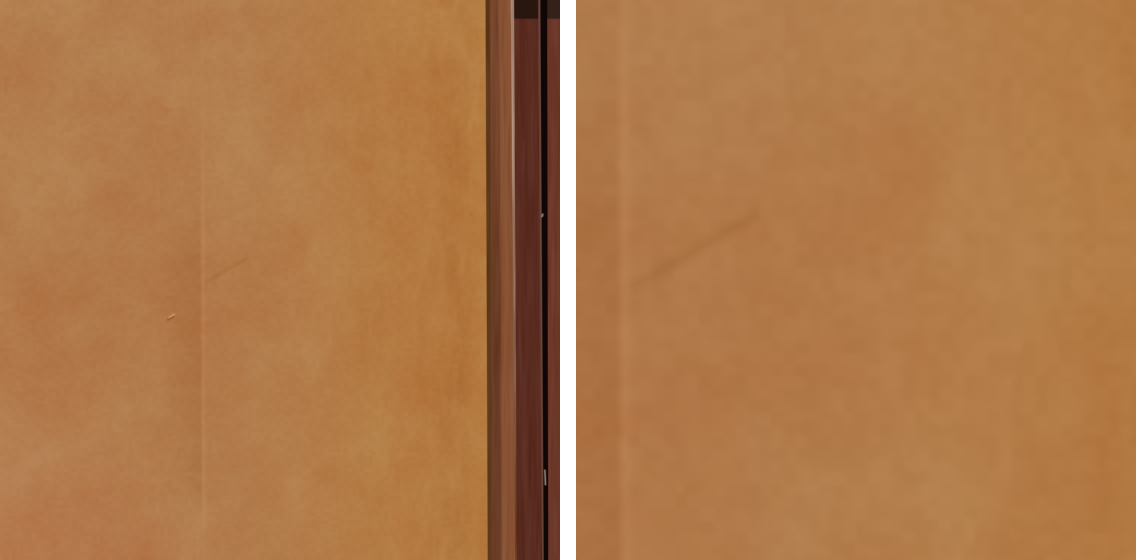
Left, the full canvas; right, a detail of the centre.
Give the GLSL for this texture, as a Shadertoy shader.

```glsl
// A mottled tan wall beside a door frame of narrow vertical wood strips.
// Layered smooth cellular noise tints the wall; the strips are painted
// left to right, each over the last, along slightly tilted soft edges.

const vec3 TAN_LIGHT  = vec3(0.708, 0.512, 0.325);
const vec3 TAN_ORANGE = vec3(0.685, 0.450, 0.265);
const vec3 OLIVE      = vec3(0.36, 0.22, 0.10);
const vec3 DARK_WOOD  = vec3(0.41, 0.23, 0.14);
const vec3 MID_WOOD   = vec3(0.53, 0.32, 0.20);
const vec3 RED_WOOD   = vec3(0.355, 0.17, 0.125);
const vec3 PALE_TRIM  = vec3(0.66, 0.53, 0.45);
const vec3 GAP_BLACK  = vec3(0.06, 0.025, 0.018);

float hash(vec2 p) {
    vec3 q = fract(vec3(p.xyx) * 0.1031);
    q += dot(q, q.yzx + 33.33);
    return fract((q.x + q.y) * q.z);
}

// Cell values blended by distance to jittered centres, about -0.5 to 0.5
float softCells(vec2 p) {
    vec2 cell = floor(p);
    float total = 0.0, weights = 0.0;
    for (int j = -1; j <= 1; j++)
    for (int i = -1; i <= 1; i++) {
        vec2 id = cell + vec2(i, j);
        vec2 jitter = 0.25 + 0.5 * vec2(hash(id + 17.0), hash(id + 59.0));
        vec2 d = p - id - jitter;
        float w = exp(-5.0 * dot(d, d));
        total += w * hash(id + 101.0);
        weights += w;
    }
    return total / weights - 0.5;
}

float layeredCells(vec2 p, int layers) {
    float sum = 0.0, amplitude = 1.0;
    for (int i = 0; i < layers; i++) {
        sum += amplitude * softCells(p);
        p = mat2(1.6, 1.2, -1.2, 1.6) * p + 7.3;
        amplitude *= 0.62;
    }
    return sum;
}

// Soft step to the right of an edge that leans from bottom to top
float rightOf(vec2 uv, float bottom, float top, float blur) {
    return smoothstep(-blur, blur, uv.x - mix(bottom, top, uv.y));
}

// Soft stroke between two points
float stroke(vec2 p, vec2 a, vec2 b, float width) {
    vec2 ab = b - a;
    float t = clamp(dot(p - a, ab) / dot(ab, ab), 0.0, 1.0);
    float d = length(p - a - t * ab) / width;
    return exp(-d * d);
}

vec3 wallColor(vec2 uv) {
    // Cloudy stains, brushed diagonally at left and vertically at right
    float clouds = layeredCells(uv * 7.0 + 3.0, 4);
    float diagonal = layeredCells(mat2(0.85, -0.5, 0.5, 0.85) * uv * vec2(24.0, 38.0), 2);
    float vertical = layeredCells(uv * vec2(55.0, 18.0), 2);
    float brushed = mix(diagonal, vertical, smoothstep(0.3, 0.8, uv.x));
    float stain = 0.48 + 0.62 * clouds + 0.20 * brushed + 0.22 * (0.5 - uv.y);
    vec3 color = mix(TAN_LIGHT, TAN_ORANGE, clamp(stain, 0.0, 1.0));

    // Pinkish light at lower left, yellower towards the frame
    color += vec3(0.012, 0.0, -0.045) * smoothstep(0.35, 0.9, uv.x);
    color += vec3(0.01, -0.005, 0.01) * (1.0 - smoothstep(0.0, 0.6, uv.x + uv.y));
    float shade = stroke(uv, vec2(0.81, 0.0), vec2(0.81, 1.0), 0.035);
    color -= vec3(0.02, 0.022, 0.015) * shade * (0.7 + vertical);

    // Faint vertical seam, crease and a small scratch
    float seamReach = smoothstep(0.02, 0.15, uv.y) * (1.0 - smoothstep(0.5, 0.85, uv.y));
    float seam = stroke(uv, vec2(0.364, 0.0), vec2(0.361, 1.0), 0.004);
    float leftFade = smoothstep(0.27, 0.36, uv.x) * (1.0 - rightOf(uv, 0.361, 0.358, 0.003));
    color += vec3(0.018, 0.02, 0.022) * seam * (0.25 + 0.75 * seamReach);
    color -= vec3(0.02, 0.025, 0.025) * leftFade * seamReach;
    color -= 0.025 * stroke(uv, vec2(0.368, 0.497), vec2(0.44, 0.538), 0.004);
    color += 0.11 * stroke(uv, vec2(0.302, 0.433), vec2(0.311, 0.439), 0.0018);
    color -= 0.09 * stroke(uv, vec2(0.300, 0.429), vec2(0.310, 0.434), 0.0018);
    return color + 0.018 * softCells(uv * 140.0);
}

void mainImage(out vec4 fragColor, in vec2 fragCoord) {
    vec2 uv = fragCoord / iResolution.xy;
    float blur = max(0.0015, 0.8 / iResolution.x);
    float grain = layeredCells(uv * vec2(190.0, 9.0), 2);
    float topShadow = smoothstep(0.964, 0.969, uv.y);

    // Wall and inner frame
    vec3 color = wallColor(uv);
    color = mix(color, OLIVE + 0.03 * grain, rightOf(uv, 0.871, 0.867, blur));
    vec3 innerWood = mix(DARK_WOOD, MID_WOOD, 0.45 * smoothstep(0.3, 1.0, uv.y));
    color = mix(color, innerWood + 0.04 * grain, rightOf(uv, 0.878, 0.875, blur));
    color = mix(color, MID_WOOD + 0.04 * grain, rightOf(uv, 0.896, 0.892, 2.0 * blur));

    // Pale trim, brightest near the top
    vec3 trim = mix(DARK_WOOD, PALE_TRIM, smoothstep(-0.1, 0.8, uv.y));
    color = mix(color, trim + 0.12 * grain, rightOf(uv, 0.920, 0.912, blur));

    // Red panel, black gap and outer panel
    vec3 panel = RED_WOOD + 0.04 * grain;
    color = mix(color, mix(panel, vec3(0.16, 0.09, 0.06), topShadow),
                rightOf(uv, 0.923, 0.918, blur));
    color = mix(color, vec3(0.40, 0.27, 0.23), rightOf(uv, 0.968, 0.961, blur));
    color = mix(color, GAP_BLACK, rightOf(uv, 0.971, 0.965, blur));
    vec3 outer = mix(panel + vec3(0.07, 0.05, 0.035), vec3(0.20, 0.13, 0.10), topShadow);
    color = mix(color, outer, rightOf(uv, 0.979, 0.977, blur));

    // Chipped paint flecks along the gap
    float flecks = stroke(uv, vec2(0.974, 0.135), vec2(0.973, 0.16), 0.0018)
                 + stroke(uv, vec2(0.968, 0.614), vec2(0.969, 0.617), 0.002);
    color = mix(color, vec3(0.72, 0.60, 0.54), min(0.8 * flecks, 1.0));
    fragColor = vec4(clamp(color, 0.0, 1.0), 1.0);
}
```
